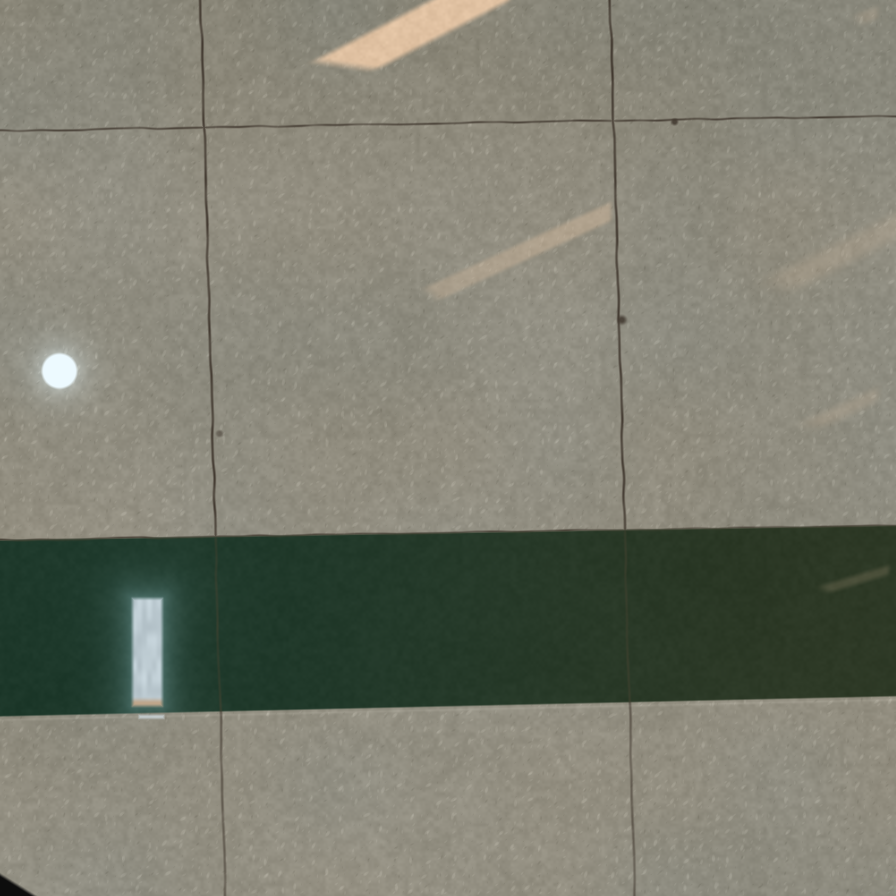
Give the GLSL for this texture, as a three.js fragment shader.

```glsl
varying vec2 vUv;

const float TILE = 0.457;
const vec2 GRID_ORIGIN = vec2(0.2515, 0.397);
const vec2 GRID_SKEW = vec2(-0.0275, 0.0165);
const float BAND_HEIGHT = 0.1965;
const float BAND_TAPER = 0.006;
const float GROUT_HALF = 0.0013;
const float SOFT = 0.0014;
const float GRAIN_SCALE = 150.0;
const float FLECK_SCALE = 62.0;

const vec3 TILE_LIGHT = vec3(0.585, 0.572, 0.522);
const vec3 TILE_DARK = vec3(0.525, 0.515, 0.462);
const vec3 BAND_COOL = vec3(0.115, 0.220, 0.165);
const vec3 BAND_WARM = vec3(0.175, 0.220, 0.145);
const vec3 GROUT = vec3(0.25, 0.215, 0.18);
const vec3 BAND_GROUT = vec3(0.25, 0.25, 0.18);
const vec3 WARM_LIGHT = vec3(0.91, 0.78, 0.65);
const vec3 COOL_LIGHT = vec3(0.82, 0.87, 0.90);
const vec3 HALO = vec3(0.45, 0.54, 0.62);

float hash(vec2 p) {
  vec3 q = fract(vec3(p.xyx) * 0.1031);
  q += dot(q, q.yzx + 33.33);
  return fract((q.x + q.y) * q.z);
}

float noise(vec2 p) {
  vec2 i = floor(p), f = fract(p);
  f = f * f * (3.0 - 2.0 * f);
  return mix(mix(hash(i), hash(i + vec2(1.0, 0.0)), f.x),
             mix(hash(i + vec2(0.0, 1.0)), hash(i + 1.0), f.x), f.y);
}

float fill(float d, float blur) {
  return 1.0 - smoothstep(-blur, blur, d);
}

float boxDistance(vec2 p, vec2 halfSize) {
  vec2 d = abs(p) - halfSize;
  return length(max(d, 0.0)) + min(max(d.x, d.y), 0.0);
}

// Slanted bar of reflected light; lean slants its left end
float glint(vec2 p, vec2 a, vec2 b, float halfHeight, float lean, float blur) {
  float s = p.y - mix(a.y, b.y, (p.x - a.x) / (b.x - a.x));
  float left = a.x - lean * s / halfHeight;
  return fill(abs(s) - halfHeight, blur) * fill(left - p.x, blur * 2.0) * fill(p.x - b.x, blur);
}

// Short slanted chips, one per cell, with a random sign
float flecks(vec2 p) {
  vec2 cell = floor(p);
  float h = hash(cell + 17.0);
  vec2 q = fract(p) - 0.3 - 0.4 * vec2(hash(cell + 3.7), hash(cell + 9.1));
  float angle = 0.5 + 1.1 * hash(cell + 5.3);
  q = vec2(cos(angle) * q.x + sin(angle) * q.y, cos(angle) * q.y - sin(angle) * q.x);
  float chip = fill(length(q * vec2(1.0, 2.2)) - 0.10 - 0.13 * h, 0.12);
  return chip * (step(0.62, h) - 0.8 * step(h, 0.25));
}

void main() {
  vec2 p = vUv;
  vec2 g = p - GRID_ORIGIN - GRID_SKEW * p.yx;
  vec2 tileId = floor(g / TILE);

  // Speckled tiles
  float cloud = noise(p * 5.0 + 2.0) * 0.6 + noise(p * 19.0) * 0.4;
  float lightness = 0.62 + 0.7 * (cloud - 0.5) - 0.45 * smoothstep(0.7, 1.0, p.y)
                  + 0.2 * (hash(tileId + 20.0) - 0.5);
  float grain = noise(p * GRAIN_SCALE) + 0.6 * noise(p * GRAIN_SCALE * 2.1) - 0.8;
  float chips = flecks(p * FLECK_SCALE) + 0.6 * flecks(p * FLECK_SCALE * 1.7 + 40.0);
  vec3 color = mix(TILE_DARK, TILE_LIGHT, clamp(lightness, 0.0, 1.2));
  color += vec3(0.012, 0.0, -0.010) * (noise(p * 8.0 + 30.0) - 0.5);
  color += 0.045 * grain + 0.05 * chips;

  // Dark band
  float bandBottom = -BAND_HEIGHT + BAND_TAPER * p.x;
  float bandMask = fill(max(g.y, bandBottom - g.y), SOFT);
  vec3 band = mix(BAND_COOL, BAND_WARM, smoothstep(0.1, 1.0, p.x));
  band += 0.018 * grain + 0.02 * (cloud - 0.5);
  color = mix(color, band, bandMask);

  // Worn grout lines
  vec2 wobble = 0.0018 * vec2(noise(vec2(p.y * 45.0, 3.0)), noise(vec2(p.x * 45.0, 8.0))) - 0.0009;
  vec2 gap = abs(fract((g + wobble) / TILE + 0.5) - 0.5) * TILE;
  vec2 wear = vec2(noise(p.yx * vec2(60.0, 4.0)), noise(p * vec2(60.0, 4.0)));
  float below = fill(g.y - bandBottom, SOFT);
  float across = fill(gap.x - GROUT_HALF, SOFT) * (0.72 + 0.28 * wear.x) * (1.0 - 0.4 * below);
  float down = fill(gap.y - GROUT_HALF * 0.8, SOFT) * (0.5 + 0.5 * wear.y);
  color = mix(color, mix(GROUT, BAND_GROUT, bandMask), max(across, down) * (1.0 - 0.35 * bandMask));
  color += 0.05 * fill(abs(g.y - bandBottom + 0.004) - 0.001, 0.002);

  // Dirt spots on the joints
  float dirt = fill(length(p - vec2(0.753, 0.864)) - 0.0035, 0.002);
  dirt = max(dirt, fill(length(p - vec2(0.694, 0.643)) - 0.0045, 0.003));
  dirt = max(dirt, 0.6 * fill(length(p - vec2(0.245, 0.516)) - 0.0035, 0.002));
  color = mix(color, GROUT, 0.85 * dirt);

  // Warm window reflections
  float bright = glint(p, vec2(0.385, 0.927), vec2(0.570, 1.023), 0.0225, 0.034, 0.005);
  float dim = glint(p, vec2(0.482, 0.672), vec2(0.682, 0.764), 0.0105, 0.008, 0.004);
  float faint = glint(p, vec2(0.870, 0.682), vec2(1.010, 0.752), 0.014, 0.015, 0.010);
  faint += glint(p, vec2(0.905, 0.525), vec2(0.980, 0.560), 0.008, 0.010, 0.007);
  faint += glint(p, vec2(0.920, 0.342), vec2(0.992, 0.364), 0.005, 0.005, 0.004);
  faint += glint(p, vec2(0.958, 0.978), vec2(0.980, 0.986), 0.007, 0.004, 0.005);
  color = mix(color, WARM_LIGHT + 0.04 * grain, 0.92 * bright);
  color = mix(color, WARM_LIGHT, 0.36 * dim * (0.75 + 0.25 * smoothstep(0.48, 0.68, p.x)) + 0.16 * faint);

  // Cool lamp reflections with halos
  float disc = length(p - vec2(0.0664, 0.586)) - 0.0195;
  float tube = boxDistance(p - vec2(0.1645, 0.272), vec2(0.0165, 0.060));
  color += HALO * (0.30 * exp(-max(disc, 0.0) * 65.0) + 0.36 * exp(-max(tube, 0.0) * 55.0) * bandMask);
  color = mix(color, vec3(0.93, 0.98, 1.0), fill(disc, 0.002));
  vec3 tubeColor = COOL_LIGHT - 0.10 * noise(p * vec2(180.0, 70.0));
  tubeColor = mix(tubeColor, WARM_LIGHT * 0.85, fill(p.y - 0.219, 0.004));
  color = mix(color, tubeColor, 0.94 * fill(tube, 0.003));
  color = mix(color, COOL_LIGHT, 0.7 * fill(boxDistance(p - vec2(0.169, 0.200), vec2(0.014, 0.002)), 0.002));

  // Dark object in the lower left corner
  color = mix(color, vec3(0.05), fill(p.y + 0.62 * p.x - 0.024, 0.003));

  gl_FragColor = vec4(color, 1.0);
}
```
